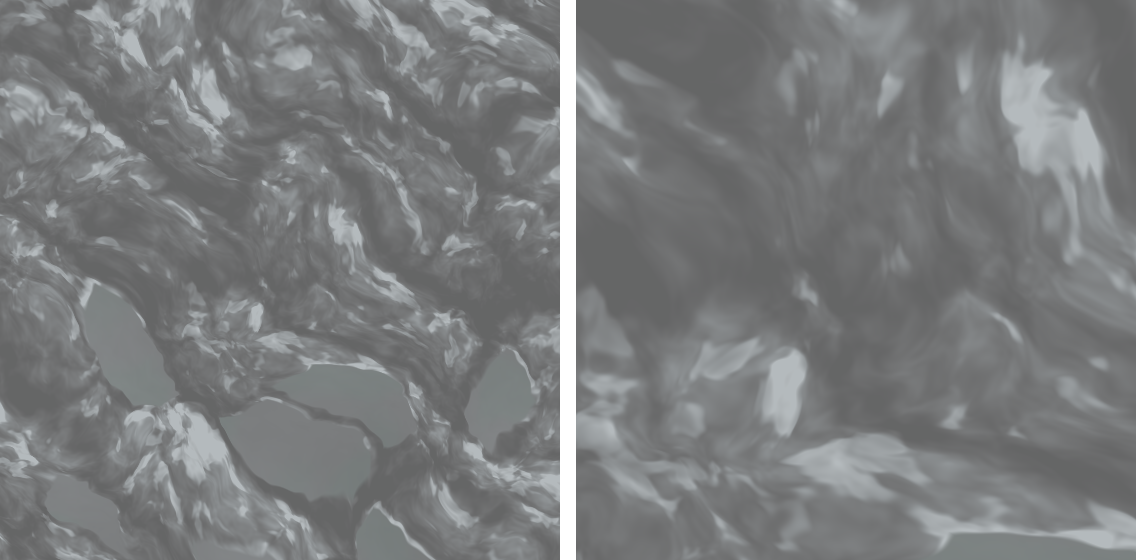
Left: the whole. Right: its middle third, enlarged.
A WebGL 1 fragment shader for this texture:

```glsl
precision highp float;
// Weathered grey coastal rock: slanting ridges, dark clefts, pale lichen and still pools.
uniform vec2 u_resolution;

const vec2 RIDGE_DIR = vec2(0.74, -0.67);
const vec2 RIDGE_UP = vec2(0.67, 0.74);
const vec3 SHADOW_TINT = vec3(0.995, 1.0, 1.005);
const vec3 LICHEN_TINT = vec3(0.975, 1.005, 1.02);
const vec3 POOL_TINT = vec3(0.965, 1.015, 1.01);

vec2 hash2(vec2 p) {
  vec3 q = fract(p.xyx * vec3(0.1031, 0.1030, 0.0973));
  q += dot(q, q.yzx + 33.33);
  return fract((q.xx + q.yz) * q.zy);
}

float cornerSlope(vec2 cell, vec2 offset) {
  float angle = 6.2832 * hash2(cell).x;
  return dot(vec2(cos(angle), sin(angle)), offset);
}

float gradientNoise(vec2 p) {
  vec2 i = floor(p), f = fract(p);
  vec2 u = f * f * f * (f * (f * 6.0 - 15.0) + 10.0);
  vec2 e = vec2(1.0, 0.0);
  float low = mix(cornerSlope(i, f), cornerSlope(i + e.xy, f - e.xy), u.x);
  float high = mix(cornerSlope(i + e.yx, f - e.yx), cornerSlope(i + e.xx, f - e.xx), u.x);
  return mix(low, high, u.y);
}

float fbm(vec2 p) {
  float sum = 0.0, amp = 1.0;
  for (int i = 0; i < 3; i++) {
    sum += amp * gradientNoise(p);
    p = mat2(0.8, 0.6, -0.6, 0.8) * p * 2.07 + 11.3;
    amp *= 0.55;
  }
  return sum;
}

vec2 warp(vec2 p, float frequency, float amount) {
  vec2 q = p * frequency;
  return p + amount * vec2(gradientNoise(q + 40.0), gradientNoise(q + 71.7));
}

// Nearest block: xy = offset from its centre, z = distance to the cleft, w = random id
vec4 rockCell(vec2 p) {
  vec2 base = floor(p), nearestOffset = vec2(0.0);
  float nearest = 9.0, second = 9.0, id = 0.0;
  for (int y = -1; y <= 1; y++) {
    for (int x = -1; x <= 1; x++) {
      vec2 cell = base + vec2(float(x), float(y));
      vec2 jitter = hash2(cell + 60.0);
      vec2 offset = p - cell - 0.1 - 0.8 * jitter;
      float d = length(offset);
      if (d < nearest) {
        second = nearest;
        nearest = d;
        nearestOffset = offset;
        id = hash2(cell + 97.0).y;
      } else {
        second = min(second, d);
      }
    }
  }
  return vec4(nearestOffset, second - nearest, id);
}

// Lit upper flank, shaded lower flank, both fading into the cleft
float flankLight(vec4 cell) {
  float light = dot(cell.xy, vec2(-0.3, 0.95));
  return light * smoothstep(0.0, 0.1, cell.z);
}

float cleft(vec4 cell, float width) {
  return 1.0 - smoothstep(0.0, width, cell.z);
}

// Flat water fills a few blocks in the lower half
float poolMask(vec4 cell, vec2 p, vec2 stretch) {
  vec2 centre = (p - cell.xy) / stretch;
  float height = centre.x * RIDGE_DIR.y + centre.y * RIDGE_UP.y;
  float chosen = step(0.8, cell.w) * step(height, 0.38);
  return chosen * smoothstep(0.14, 0.2, cell.z);
}

// Soft shadow floor with a near linear rise to the highlights
float toneCurve(float exposure) {
  return 0.372 + 0.142 * log(1.0 + exp(clamp(exposure, -1.6, 2.4)));
}

void main() {
  vec2 uv = gl_FragCoord.xy / u_resolution.y;
  vec2 bent = warp(warp(warp(uv, 3.5, 0.09), 13.0, 0.025), 38.0, 0.009);
  vec2 slope = vec2(dot(bent, RIDGE_DIR), dot(bent, RIDGE_UP));

  // Large ridges broken into smaller blocks
  vec2 blockStretch = vec2(5.0, 9.0);
  vec2 blockPos = slope * blockStretch;
  vec4 ridge = rockCell(slope * vec2(2.2, 4.6) + 5.0);
  vec4 block = rockCell(blockPos);
  float relief = 1.6 * flankLight(ridge) + 1.0 * flankLight(block);
  float clefts = 1.1 * cleft(ridge, 0.22) + 0.65 * cleft(block, 0.16);

  // Stone grain and lichen, drawn out slightly along the ridges
  vec2 grainPos = slope * vec2(0.8, 1.15);
  float broad = gradientNoise(uv * 3.2 + 8.0);
  float grain = fbm(grainPos * 34.0 + 3.0);
  float patches = gradientNoise(slope * 9.0 + 23.0);
  float growth = fbm(grainPos * 25.0 + 50.0) + 0.32 * relief + 0.45 * patches - 0.25 * clefts;
  float lichen = smoothstep(0.1, 0.42, growth);

  float exposure = 0.05 + relief - clefts + 1.1 * broad + 1.3 * grain + 1.45 * lichen;
  float pool = poolMask(block, blockPos, blockStretch);
  exposure = mix(exposure, 0.35 + 0.6 * broad + 0.08 * grain, pool);

  float tone = toneCurve(exposure);
  vec3 tint = mix(SHADOW_TINT, LICHEN_TINT, smoothstep(0.4, 0.6, tone));
  tint = mix(tint, POOL_TINT, pool * smoothstep(-0.1, 0.3, patches));
  gl_FragColor = vec4(tone * tint, 1.0);
}
```
